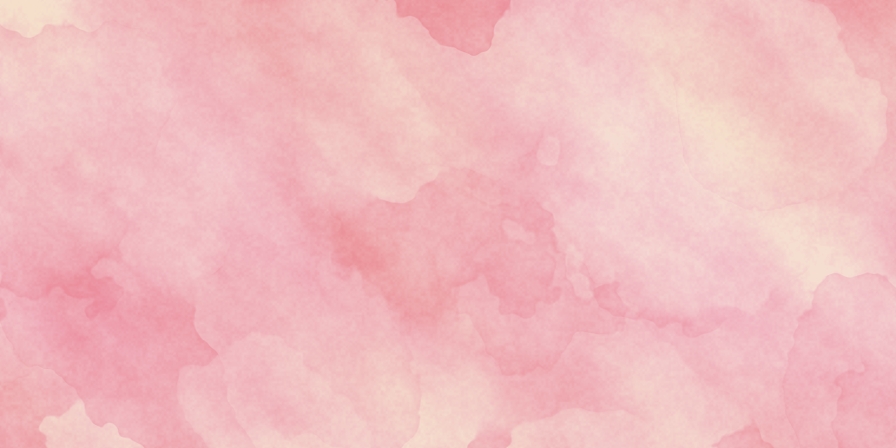
Give the GLSL for this background, as a WebGL 2 fragment shader.

```glsl
#version 300 es
precision highp float;
// Layered pink watercolour: scattered translucent washes, elongated along a
// falling diagonal, are glazed over a streaky base. Outlines are crisp and
// rimmed in places, bleeding in others, with feathered blooms and paper tooth.

#define GRID ivec2(7, 5)     // washes across and up
#define SPACING 0.4          // distance between wash centres
#define SLANT -0.75          // brush direction in radians
#define MEAN_TONE 0.53       // 0 is deep rose, 1 is cream
#define TONE_SPREAD 0.45
#define OPACITY 0.68
#define WANDER 0.24          // outline distortion
#define BLEED_EDGE 0.10
#define RIM_WIDTH 0.008
#define RIM_DEPTH 0.15
#define BLOOM_DEPTH 0.24
#define GRAIN 0.12

uniform vec2 u_resolution;
out vec4 fragColor;

const vec3 DEEP  = vec3(0.925, 0.585, 0.63);
const vec3 ROSE  = vec3(0.94, 0.70, 0.73);
const vec3 BLUSH = vec3(0.95, 0.78, 0.78);
const vec3 CREAM = vec3(0.96, 0.86, 0.81);

// Integer hash of a lattice point, 0 to 1
float hash(vec2 cell) {
    uvec2 u = uvec2(ivec2(floor(cell))) * uvec2(1597334673u, 3812015801u);
    uint h = (u.x ^ u.y) * 1597334673u;
    h = (h ^ (h >> 15)) * 2246822519u;
    h ^= h >> 13;
    return float(h >> 8) / 16777216.0;
}

float noise(vec2 p) {
    vec2 cell = floor(p), f = fract(p);
    f = f * f * f * (f * (f * 6.0 - 15.0) + 10.0);
    float low = mix(hash(cell), hash(cell + vec2(1, 0)), f.x);
    float high = mix(hash(cell + vec2(0, 1)), hash(cell + vec2(1, 1)), f.x);
    return mix(low, high, f.y);
}

// Fractal noise, centred on zero
float fbm(vec2 p) {
    float sum = 0.0, amplitude = 0.5;
    for (int octave = 0; octave < 5; octave++) {
        sum += amplitude * (noise(p) - 0.5);
        p = mat2(1.6, 1.2, -1.2, 1.6) * p + 17.3;
        amplitude *= 0.5;
    }
    return sum;
}

vec3 pigment(float tone) {
    vec3 colour = mix(DEEP, ROSE, clamp(tone / 0.4, -0.2, 1.0));
    colour = mix(colour, BLUSH, clamp((tone - 0.4) / 0.3, 0.0, 1.0));
    return mix(colour, CREAM, clamp((tone - 0.7) / 0.3, 0.0, 1.1));
}

// Glaze one wash over the tone below it
float glaze(float tone, vec2 p, mat2 toBrush, int index, float ragged) {
    int slot = (index * 11) % (GRID.x * GRID.y);
    vec2 cell = vec2(slot % GRID.x, slot / GRID.x);
    vec2 jitter = vec2(hash(cell + 31.0), hash(cell + 67.0));
    vec2 centre = (cell - 0.75 + jitter) * SPACING;
    vec2 radii = vec2(mix(0.22, 0.38, hash(cell + 101.0)),
                      mix(0.14, 0.23, hash(cell + 151.0)));
    float dist = (length(toBrush * (p - centre) / radii) - 1.0) * radii.y;
    if (dist > 0.3) return tone;

    vec2 offset = cell * 13.7 + 200.0;
    dist += fbm(p * 4.0 + offset) * WANDER + ragged;
    float crisp = smoothstep(0.34, 0.5, noise(p * 2.6 + offset.yx));
    float soft = mix(BLEED_EDGE, max(0.003, 0.8 / u_resolution.y), crisp);
    float cover = smoothstep(soft, -soft, dist);

    // Pigment gathers toward the outline and dries into a thin rim
    float inside = max(-dist, 0.0);
    float strength = OPACITY * mix(0.75, 1.1, exp(-inside / 0.1));
    float washTone = MEAN_TONE
        + TONE_SPREAD * (2.0 * fract(float(index) * 0.618034) - 1.0);
    float rim = crisp * cover * exp(-inside / RIM_WIDTH);
    return mix(tone, washTone, strength * cover) - RIM_DEPTH * rim;
}

void main() {
    vec2 p = gl_FragCoord.xy / u_resolution.y;
    float c = cos(SLANT), s = sin(SLANT);
    mat2 toBrush = mat2(c, -s, s, c);
    vec2 streak = toBrush * p * vec2(1.5, 3.2);

    // Streaky base, then the washes
    float tone = MEAN_TONE + 1.2 * fbm(streak + 40.0);
    float ragged = (noise(p * 48.0) - 0.5) * 0.014 * noise(p * 5.0 + 9.0);
    for (int i = 0; i < GRID.x * GRID.y; i++)
        tone = glaze(tone, p, toBrush, i, ragged);

    // Blooms: a feathered dark front that fades to one side
    float front = fbm(p * 1.9 + 300.0) + (noise(p * 40.0) - 0.5) * 0.025;
    float wet = smoothstep(0.4, 0.65, noise(p * 2.2 + 77.0));
    tone -= BLOOM_DEPTH * wet * smoothstep(-0.006, 0.006, front)
        * exp(-max(front, 0.0) * 22.0);

    // Uneven pigment and paper tooth
    tone += 0.75 * fbm(streak * 2.0 + 90.0) + 0.25 * fbm(p * 14.0 + 60.0);
    tone += GRAIN * (noise(p * 190.0) + noise(p * 90.0 + 5.0) - 1.0);

    // Drift between lilac and peach
    float hue = clamp(fbm(streak * 0.9 + 150.0) * 4.0, -1.0, 1.0);
    vec3 colour = pigment(tone) + hue * vec3(0.002, -0.007, 0.017);
    fragColor = vec4(clamp(colour, 0.0, 1.0), 1.0);
}
```
